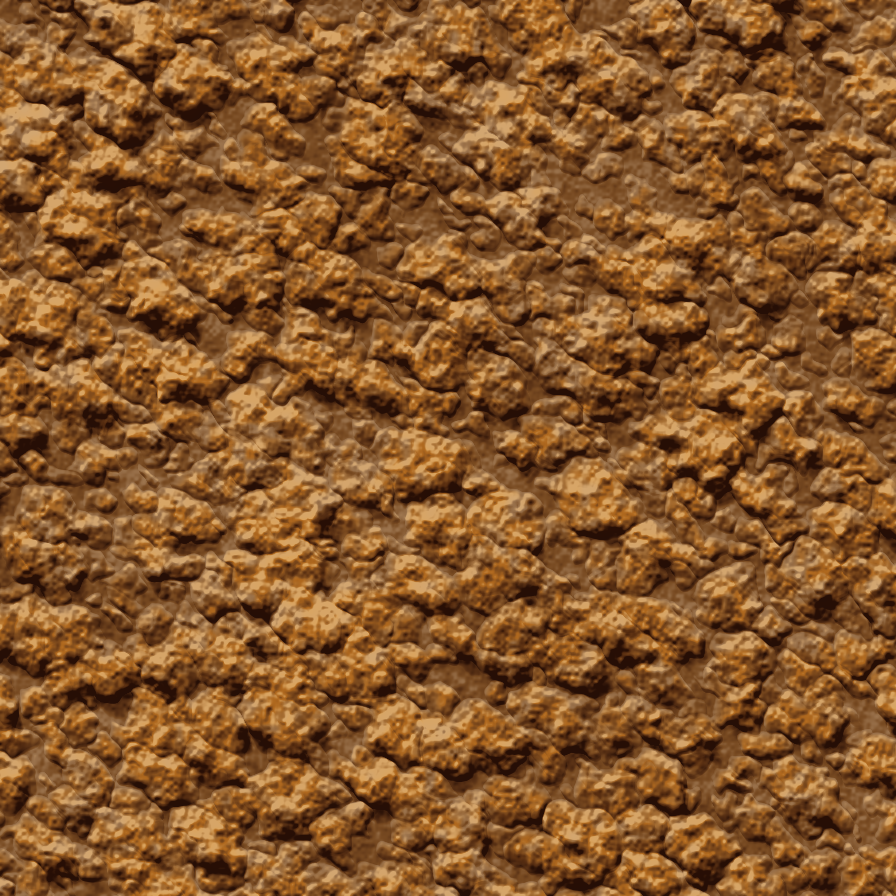
Give the GLSL for this texture, as a Shadertoy shader.

```glsl
// Crumbly brown crust: clumps of rough lumps over a matt, softly streaked ground.
// Two layers of scattered domes form a height field, lit from the upper left
// with short cast shadows; fine noise adds the grain, a colour ramp the tones.

float hash(vec2 p) {
    vec3 a = fract(vec3(p.xyx) * 0.1031);
    a += dot(a, a.yzx + 33.33);
    return fract((a.x + a.y) * a.z);
}

float noise(vec2 p) {
    vec2 i = floor(p), f = fract(p);
    f = f * f * (3.0 - 2.0 * f);
    return mix(mix(hash(i), hash(i + vec2(1, 0)), f.x),
               mix(hash(i + vec2(0, 1)), hash(i + vec2(1, 1)), f.x), f.y);
}

vec2 noise2(vec2 p) {
    return vec2(noise(p), noise(p + 71.7)) - 0.5;
}

// Tallest of the randomly sized domes, one per grid cell
float domes(vec2 p, float scale, float smallest, float largest) {
    vec2 q = p * scale, cell = floor(q);
    float height = 0.0;
    for (int y = -1; y <= 1; y++)
    for (int x = -1; x <= 1; x++) {
        vec2 id = cell + vec2(x, y);
        vec2 centre = id + 0.1 + 0.8 * vec2(hash(id + scale), hash(id + 47.0));
        float radius = mix(smallest, largest, hash(id + 113.0));
        vec2 d = (q - centre) / radius;
        float dome = max(0.0, 1.0 - dot(d, d));
        height = max(height, radius * 0.75 * dome * (1.3 - 0.3 * dome));
    }
    return height / scale;
}

// Knobbly lumps stretched along a falling diagonal, with ragged outlines
float crumbHeight(vec2 p) {
    float knobs = 0.65 + 0.7 * noise(p * 62.0 + 13.0);
    p += 0.022 * noise2(p * 36.0) + 0.010 * noise2(p * 90.0);
    vec2 along = vec2(0.85, -0.53);
    vec2 q = vec2(dot(p, along) * 0.76, dot(p, vec2(-along.y, along.x)) * 1.1) + 5.0;
    float big = domes(q, 17.0, 0.25, 0.70);
    float small = domes(q + 3.3, 33.0, 0.25, 0.70);
    return (max(big, small) + 0.45 * min(big, small)) * knobs;
}

float grain(vec2 p) {
    return 0.55 * noise(p * 130.0) + 0.45 * noise(p * 230.0 + 19.0);
}

vec3 toneRamp(float tone, vec3 middle) {
    vec3 c = mix(vec3(0.15, 0.055, 0.02), vec3(0.34, 0.18, 0.07), smoothstep(0.06, 0.32, tone));
    c = mix(c, vec3(0.48, 0.29, 0.12), smoothstep(0.28, 0.50, tone));
    c = mix(c, middle, smoothstep(0.46, 0.68, tone));
    return mix(c, vec3(0.84, 0.65, 0.41), smoothstep(0.66, 0.92, tone));
}

void mainImage(out vec4 fragColor, in vec2 fragCoord) {
    vec2 p = fragCoord / iResolution.y;
    vec2 toLight = normalize(vec2(-0.35, 0.94));

    // Slope facing the light
    float height = crumbHeight(p);
    float slope = (height - crumbHeight(p + toLight * 0.004)) / 0.004;
    float lit = slope / sqrt(1.0 + slope * slope);

    // Soft shadow below each lump
    float blocked = 0.0;
    for (int i = 1; i <= 4; i++) {
        float reach = 0.007 * float(i);
        blocked = max(blocked, crumbHeight(p + toLight * reach) - height - 0.40 * reach);
    }
    float shadow = smoothstep(0.0, 0.016, blocked);

    // Grain is strong on the crumbs and fainter on the ground
    float crumb = smoothstep(0.001, 0.013, height);
    float speck = grain(p) - 0.5;
    float grainRelief = grain(p) - grain(p + toLight * 0.004);
    vec2 streaked = vec2(p.x * 0.85 - p.y * 0.53, p.x * 0.53 + p.y * 0.85);
    float streak = noise(streaked * vec2(22.0, 60.0) + 40.0) - 0.5;

    float tone = mix(0.51 + 0.16 * streak, 0.56, crumb);
    tone += 0.29 * lit - 0.30 * shadow + 5.0 * (height - 0.012) * crumb;
    tone += mix(0.22, 0.42, crumb) * speck + mix(0.16, 0.42, crumb) * grainRelief;
    tone += 0.14 * (noise(p * 7.0 + 9.0) - 0.5);

    // Rusty orange patches on the crumbs, greyer tan on ground and lit tops
    float patches = 0.35 * noise(p * 10.0) + 0.65 * noise(p * 75.0 + 31.0);
    float rust = crumb * smoothstep(0.22, 0.62, patches);
    rust *= 1.0 - 0.45 * smoothstep(0.2, 0.8, lit);
    vec3 middle = mix(vec3(0.61, 0.44, 0.27), vec3(0.67, 0.41, 0.13), rust);
    vec3 colour = toneRamp(tone, middle);
    colour *= mix(vec3(0.98, 1.0, 1.08), vec3(1.02, 0.99, 0.90), rust);
    fragColor = vec4(colour, 1.0);
}
```
